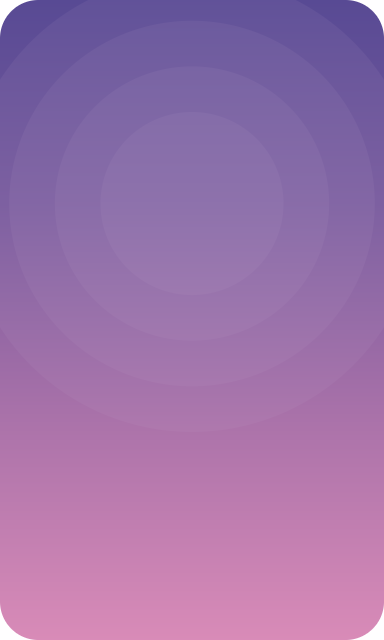
This background is drawn by a Shadertoy shader. Its source:

```glsl
// Rounded card with a violet-to-pink vertical gradient and faint concentric discs.

// Lengths are fractions of the canvas height.
const vec3 TOP_COLOR    = vec3(0.345, 0.290, 0.580);
const vec3 UPPER_COLOR  = vec3(0.465, 0.350, 0.615);
const vec3 LOWER_COLOR  = vec3(0.675, 0.452, 0.667);
const vec3 BOTTOM_COLOR = vec3(0.850, 0.545, 0.720);
const vec3 PAGE_COLOR   = vec3(1.0, 0.995, 1.0);
const vec3 DISC_TINT    = vec3(0.77, 0.67, 0.81);

const float UPPER_STOP    = 0.68;
const float LOWER_STOP    = 0.33;
const float DISC_HEIGHT   = 0.682;
const float INNER_RADIUS  = 0.143;
const float RADIUS_STEP   = 0.0713;
const int   DISC_COUNT    = 4;
const float DISC_OPACITY  = 0.085;
const float CORNER_RADIUS = 0.060;

// Signed distance to a rounded box centred on the origin.
float roundedBox(vec2 p, vec2 halfSize, float radius) {
    vec2 q = abs(p) - halfSize + radius;
    return length(max(q, 0.0)) + min(max(q.x, q.y), 0.0) - radius;
}

// Antialiased coverage of a signed distance.
float coverage(float dist, float pixel) {
    return clamp(0.5 - dist / pixel, 0.0, 1.0);
}

// Piecewise vertical gradient, with 0 at the bottom.
vec3 cardGradient(float y) {
    vec3 color = mix(BOTTOM_COLOR, LOWER_COLOR, clamp(y / LOWER_STOP, 0.0, 1.0));
    float middle = (y - LOWER_STOP) / (UPPER_STOP - LOWER_STOP);
    color = mix(color, UPPER_COLOR, clamp(middle, 0.0, 1.0));
    float upper = (y - UPPER_STOP) / (1.0 - UPPER_STOP);
    return mix(color, TOP_COLOR, clamp(upper, 0.0, 1.0));
}

void mainImage(out vec4 fragColor, in vec2 fragCoord) {
    float pixel = 1.0 / iResolution.y;
    vec2 halfSize = 0.5 * iResolution.xy * pixel;
    vec2 p = fragCoord * pixel;

    vec3 color = cardGradient(p.y);

    // Overlapping translucent discs grow brighter toward their centre.
    float centerDist = length(p - vec2(halfSize.x, DISC_HEIGHT));
    for (int i = 0; i < DISC_COUNT; i++) {
        float radius = INNER_RADIUS + float(i) * RADIUS_STEP;
        color = mix(color, DISC_TINT, DISC_OPACITY * coverage(centerDist - radius, pixel));
    }

    // Rounded corners reveal the page behind the card.
    float card = coverage(roundedBox(p - halfSize, halfSize, CORNER_RADIUS), pixel);
    fragColor = vec4(mix(PAGE_COLOR, color, card), 1.0);
}
```
